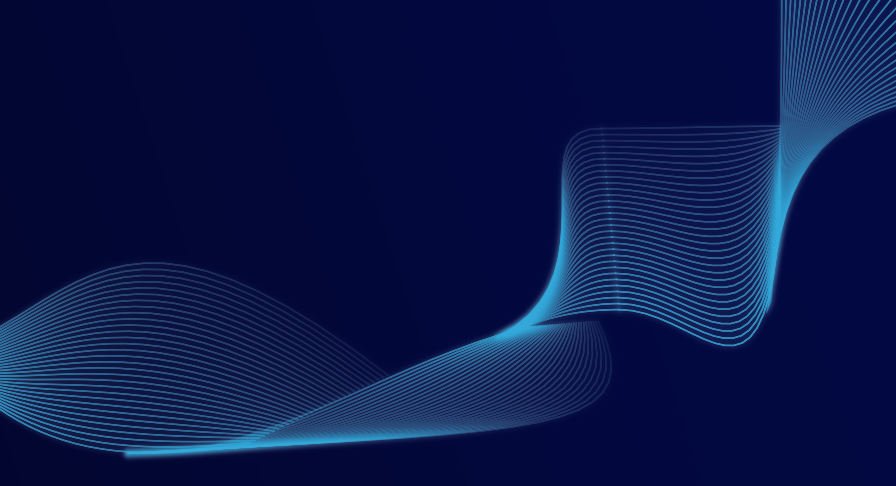
Write a Shadertoy shader that draws this background.

```glsl
#define GRID 416.0
#define LINES 31
#define STEPS 18
#define HALF_WIDTH 0.85
#define SOFTNESS 0.9
#define HALO_RADIUS 3.6
#define HALO_STRENGTH 0.17
#define LINE_DIM vec3(0.38, 0.54, 0.70)
#define LINE_BRIGHT vec3(0.20, 0.66, 0.85)
#define NIGHT_DARK vec3(0.006, 0.020, 0.180)
#define NIGHT_BLUE vec3(0.008, 0.035, 0.258)

// Point on a cubic curve whose control points are the matrix columns
vec2 cubic(mat4x2 c, float t) {
    float s = 1.0 - t;
    return c * vec4(s * s * s, 3.0 * s * s * t, 3.0 * s * t * t, t * t * t);
}

// Distance to a segment, and position along it
vec2 segment(vec2 p, vec2 a, vec2 b) {
    vec2 ab = b - a;
    float h = clamp(dot(p - a, ab) / max(dot(ab, ab), 1e-4), 0.0, 1.0);
    return vec2(length(p - a - ab * h), h);
}

// False where the point lies outside the control hulls of both edges
bool nearSheet(vec2 p, mat4x2 a, mat4x2 b) {
    vec2 low = min(a[0], b[0]);
    vec2 high = max(a[0], b[0]);
    for (int i = 1; i < 4; i++) {
        low = min(low, min(a[i], b[i]));
        high = max(high, max(a[i], b[i]));
    }
    float margin = 3.0 * HALO_RADIUS;
    return all(greaterThan(p, low - margin)) && all(lessThan(p, high + margin));
}

// Light left uncovered by lines blended from edge a to edge b.
// opacity: start and end of edge a, then start and end of edge b
float sheet(vec2 p, float pixel, mat4x2 a, mat4x2 b, vec4 opacity) {
    float clear = 1.0;
    if (!nearSheet(p, a, b)) return clear;
    float soft = 0.5 * max(pixel, SOFTNESS);
    for (int i = 0; i < LINES; i++) {
        float k = float(i) / float(LINES - 1);
        mat4x2 curve = a + (b - a) * k;
        vec2 last = curve[0];
        float nearest = 1e4;
        float along = 0.0;
        for (int j = 1; j <= STEPS; j++) {
            vec2 next = cubic(curve, float(j) / float(STEPS));
            vec2 hit = segment(p, last, next);
            if (hit.x < nearest) {
                nearest = hit.x;
                along = (float(j - 1) + hit.y) / float(STEPS);
            }
            last = next;
        }
        vec2 ends = mix(opacity.xy, opacity.zw, k);
        float core = 1.0 - smoothstep(HALF_WIDTH - soft, HALF_WIDTH + soft, nearest);
        float reach = nearest / HALO_RADIUS;
        float cover = max(core, HALO_STRENGTH * exp(-reach * reach));
        clear *= 1.0 - cover * mix(ends.x, ends.y, along);
    }
    return clear;
}

void mainImage(out vec4 fragColor, in vec2 fragCoord) {
    // Grid coordinates, with y counted down from the top edge
    float pixel = GRID / iResolution.y;
    vec2 p = vec2(fragCoord.x, iResolution.y - fragCoord.y) * pixel;
    vec2 uv = fragCoord / iResolution.xy;

    // Night gradient, brighter to the right
    float rise = smoothstep(-0.2, 0.9, uv.x * 0.85 + uv.y * 0.15);
    vec3 color = mix(NIGHT_DARK, NIGHT_BLUE, rise);

    float clear = 1.0;

    // Left wave
    clear *= sheet(p, pixel,
        mat4x2(-2, 281, 85, 230, 135, 170, 332, 321),
        mat4x2(-2, 349, 50, 385, 110, 396, 210, 381),
        vec4(0.60, 0.14, 0.80, 0.65));

    // Lower fan
    clear *= sheet(p, pixel,
        mat4x2(110, 388, 230, 392, 320, 315, 450, 280),
        mat4x2(110, 388, 460, 368, 560, 375, 512, 275),
        vec4(0.12, 0.85, 0.45, 0.12));

    // Upper sheet: fold, then hanging wave
    clear *= sheet(p, pixel,
        mat4x2(425, 289, 530, 237, 440, 108, 515, 110),
        mat4x2(440, 284, 470, 270, 500, 265, 530, 265),
        vec4(0.50, 0.20, 0.50, 0.85));
    clear *= sheet(p, pixel,
        mat4x2(515, 110, 565, 110, 620, 108, 668, 108),
        mat4x2(530, 265, 600, 265, 655, 375, 668, 180),
        vec4(0.20, 0.35, 0.85, 0.85));

    // Upper right fan
    clear *= sheet(p, pixel,
        mat4x2(656, 268, 671, 180, 669, 60, 669, -120),
        mat4x2(660, 258, 669, 120, 725, 82, 870, 75),
        vec4(0.08, 0.80, 0.08, 0.80));

    // Dense bundles shift from pale to vivid
    float density = 1.0 - clear;
    vec3 line = mix(LINE_DIM, LINE_BRIGHT, smoothstep(0.2, 0.95, density));
    color = mix(color, line, density);
    fragColor = vec4(color, 1.0);
}
```
